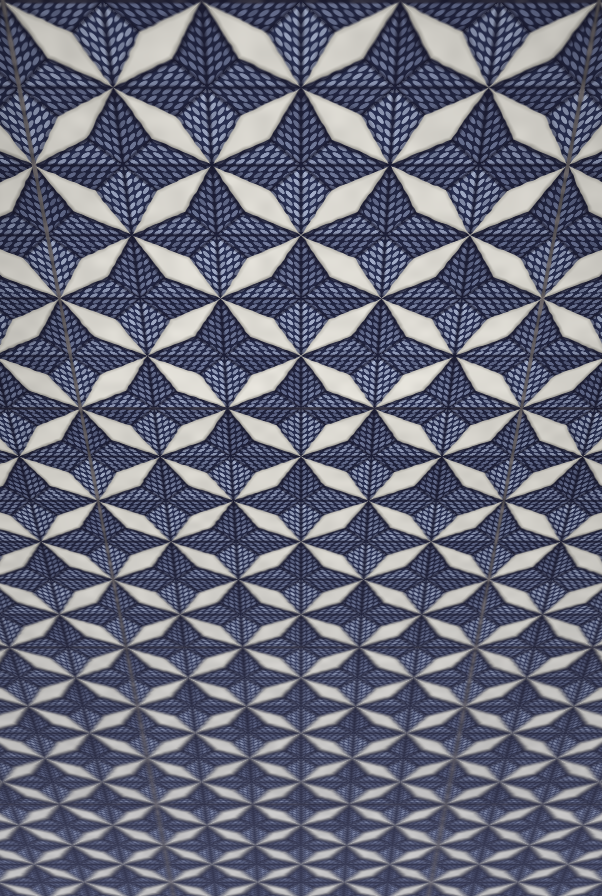
Give the GLSL for this pattern, as a WebGL 2 fragment shader.

```glsl
#version 300 es
precision highp float;
uniform vec2 u_resolution;
out vec4 fragColor;

// Perspective: the floor recedes toward a horizon below the canvas
const float HORIZON = 1.745;
const float CELL_WIDTH = 0.0947;
const float ROW_SCALE = 29.65;
const float ROW_OFFSET = 18.0;
// Pattern, in cell units
const float PETAL_HALF_WIDTH = 0.155;
const float TILE_CELLS = 6.0;
const vec2 TILE_ORIGIN = vec2(3.0, 5.0);
const vec2 DASHES = vec2(9.0, 11.0);
const float GROUT_WIDTH = 0.022;
// Colours
const vec3 CREAM = vec3(0.89, 0.88, 0.85);
const vec3 CREAM_EDGE = vec3(0.57, 0.56, 0.53);
const vec3 NAVY = vec3(0.10, 0.10, 0.18);
const vec3 INDIGO = vec3(0.17, 0.20, 0.34);
const vec3 SLATE = vec3(0.34, 0.37, 0.50);
const vec3 PALE_BLUE = vec3(0.59, 0.63, 0.74);
const vec3 HAZE = vec3(0.42, 0.44, 0.56);
const vec3 GROUT = vec3(0.55, 0.52, 0.51);

float hash(vec2 p) {
  p = fract(p * vec2(0.1031, 0.1137));
  p += dot(p, p.yx + 33.33);
  return fract((p.x + p.y) * p.x * 7.31);
}

float noise(vec2 p) {
  vec2 i = floor(p), f = fract(p);
  f = f * f * (3.0 - 2.0 * f);
  return mix(mix(hash(i), hash(i + vec2(1, 0)), f.x),
             mix(hash(i + vec2(0, 1)), hash(i + vec2(1, 1)), f.x), f.y);
}

// Rows of short slanted strokes, like a braid
float braid(vec2 p, float soft) {
  vec2 q = p * DASHES;
  float row = floor(q.y);
  q.x += 0.5 * row + 0.75 * fract(q.y);
  vec2 g = abs(fract(q) - 0.5);
  float w = clamp(soft * DASHES.y * 0.6, 0.06, 0.4);
  float ink = 1.0 - smoothstep(0.37 - w, 0.37 + w, length(g * vec2(1.1, 0.85)));
  ink *= 0.8 + 0.35 * hash(vec2(floor(q.x), row) + 40.0);
  return mix(ink, 0.42, smoothstep(0.06, 0.15, soft));
}

// Distance to the nearest tile joint, per axis
vec2 jointDistance(vec2 uv) {
  vec2 t = (uv - TILE_ORIGIN) / TILE_CELLS;
  return abs(fract(t + 0.5) - 0.5) * TILE_CELLS;
}

void main() {
  vec2 p = gl_FragCoord.xy / u_resolution;
  float down = 1.0 - p.y;
  float depth = HORIZON - down;
  vec2 uv = vec2((p.x - 0.5) / (CELL_WIDTH * depth), ROW_SCALE / depth - ROW_OFFSET);

  // Pixel footprint plus lens blur away from the focal band
  float pixel = max(1.0 / (u_resolution.x * CELL_WIDTH * depth),
                    ROW_SCALE / (depth * depth * u_resolution.y));
  float far = smoothstep(0.5, 1.0, down);
  float soft = 0.6 * pixel + 0.07 * far + 0.012 * smoothstep(0.2, 0.0, down);

  // Mirror alternate cells so petals meet in four-pointed stars
  vec2 cell = floor(uv);
  vec2 f = fract(uv);
  if (mod(cell.x + cell.y, 2.0) > 0.5) f.x = 1.0 - f.x;
  float along = 0.5 * (f.x + f.y);
  float side = 0.5 * (f.x - f.y);
  float petalWidth = PETAL_HALF_WIDTH * (0.94 + 0.12 * hash(cell + 70.0));
  float petal = 1.35 * (petalWidth * (1.0 - abs(2.0 * along - 1.0)) - abs(side));
  petal += 0.016 * (noise(uv * 14.0 + 50.0) - 0.5) - 0.006;

  // Four braided facets around each petal
  bool upper = side > 0.0;
  bool upright = upper == (along > 0.5);
  vec2 edge = upper ? vec2(1.0 - f.x, f.y) : vec2(f.x, 1.0 - f.y);
  vec2 local = upright ? vec2(f.y, edge.x) : vec2(f.x, edge.y);
  float light = upright ? (upper ? 1.0 : 0.25) : (upper ? 0.2 : 0.65);
  light = clamp(light + 0.3 * (hash(cell + 20.0) - 0.5), 0.0, 1.0);
  vec3 ground = mix(NAVY, INDIGO, 0.35 + 0.55 * light);
  vec3 stroke = mix(SLATE, PALE_BLUE, light);
  vec3 color = mix(ground, stroke, braid(local, soft));

  // Dark creases between facets and shadow below each raised petal
  float crease = min(local.y, abs(along - 0.5) * 1.4);
  color = mix(color, NAVY, 0.6 * (1.0 - smoothstep(0.006, 0.03 + soft, crease)));
  float shadow = smoothstep(-0.065 - soft, -0.01, petal);
  color = mix(color, NAVY, shadow * (upper ? 0.4 : 0.85));

  // Glazed petals with a worn grey rim
  vec3 glaze = CREAM * (0.95 + 0.07 * noise(uv * 5.0 + 90.0));
  float rim = 1.0 - smoothstep(0.0, 0.045 + soft, petal);
  glaze = mix(glaze, CREAM_EDGE, rim * (upper ? 0.35 : 0.7));
  color = mix(color, glaze, smoothstep(-soft, soft, petal));

  // Joints: pale and chipped downwards, mostly dark across
  vec2 joint = jointDistance(uv);
  float chip = noise(uv * 9.0 + 130.0);
  float gap = GROUT_WIDTH * (0.7 + 0.6 * chip);
  vec2 gapMask = 1.0 - smoothstep(vec2(gap - soft), vec2(gap + soft), joint);
  color = mix(color, mix(NAVY, GROUT, 0.35 * chip), 0.8 * gapMask.y);
  color = mix(color, mix(GROUT * 0.65, GROUT, chip), 0.8 * gapMask.x);

  // Tile tint, distance haze and darker top corners
  vec2 tile = floor((uv - TILE_ORIGIN) / TILE_CELLS);
  color *= 0.97 + 0.06 * hash(tile + 15.0);
  color = mix(color, HAZE, 0.24 * far);
  color *= 1.0 - 0.35 * dot(p - 0.5, p - 0.5) * (1.0 - far);
  fragColor = vec4(color, 1.0);
}
```
